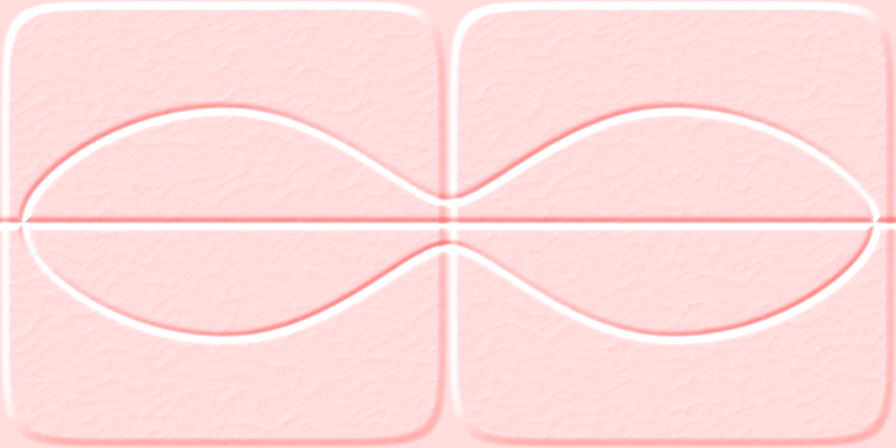
Write a Shadertoy shader that draws this pattern.

```glsl
// Two embossed pink plaster tiles, crossed by a seam and a double-lens groove.

const float PEAK = 0.255;         // half height of a lens
const float WAIST = 0.050;        // half height where the lenses join
const float GROOVE_WIDTH = 0.0092;
const float LIGHT_STEP = 0.002;   // sampling offset for the relief

vec2 hash2(vec2 p) {
    p = vec2(dot(p, vec2(127.1, 311.7)), dot(p, vec2(269.5, 183.3)));
    return fract(sin(p) * 43758.5);
}

// Squared distance to the nearest scattered point
float cellular(vec2 p) {
    vec2 cell = floor(p), local = fract(p);
    float nearest = 2.0;
    for (int j = -1; j <= 1; j++)
    for (int i = -1; i <= 1; i++) {
        vec2 offset = vec2(i, j);
        vec2 delta = offset + hash2(cell + offset) - local;
        nearest = min(nearest, dot(delta, delta));
    }
    return nearest;
}

// Fine, uneven plaster grain
float plaster(vec2 p) {
    vec2 warp = 0.012 * sin(p.yx * vec2(37.0, 43.0));
    vec2 q = p + warp;
    return 0.09 * cellular(q * vec2(30.0, 42.0))
         + 0.04 * cellular(q * vec2(70.0, 85.0) + 9.0);
}

// Squared half height of the lens outline, x measured from the waist
float lensProfile(float x) {
    float d = abs(x);
    float s = sin(3.14159 * d);
    float inner = mix(WAIST * WAIST, PEAK * PEAK, s * s);
    float t = (d - 0.5) / 0.45;
    float t2 = t * t;
    float outer = PEAK * PEAK * (1.0 - t2) * (1.0 - 0.38 * min(t2, 1.3));
    return d < 0.5 ? inner : outer;
}

// Approximate distance to the double-lens outline
float lensDistance(vec2 p) {
    float e = 0.001;
    float slope = (lensProfile(p.x + e) - lensProfile(p.x - e)) / (2.0 * e);
    float field = p.y * p.y - lensProfile(p.x);
    return field / max(length(vec2(slope, 2.0 * p.y)), 0.001);
}

// Signed distance to a softly squared tile
float tileDistance(vec2 p) {
    vec2 q = abs(fract(p) - 0.5);
    return pow(pow(q.x, 10.0) + pow(q.y, 10.0), 0.1) - 0.494;
}

float groove(float dist, float width) {
    float s = dist / width;
    return exp(-s * s);
}

// Surface relief: raised tiles, carved lines and grain
float height(vec2 p) {
    vec2 centered = p - vec2(1.002, 0.502);
    float tile = 1.0 - smoothstep(-0.018, 0.005, tileDistance(p));
    float lens = groove(lensDistance(centered), GROOVE_WIDTH);
    float seam = groove(centered.y, GROOVE_WIDTH);
    return 0.85 * tile - max(lens, seam) + tile * plaster(p);
}

void mainImage(out vec4 fragColor, in vec2 fragCoord) {
    vec2 p = fragCoord / iResolution.y;

    // Light from the upper left
    vec2 towardLight = LIGHT_STEP * normalize(vec2(-0.6, 0.85));
    float relief = height(p - towardLight) - height(p + towardLight);

    // Pale sheen along the carved outline
    float sheen = 0.12 * groove(lensDistance(p - vec2(1.002, 0.502)), 0.008);

    float tint = clamp(0.867 + relief + sheen, 0.53, 1.0);
    fragColor = vec4(1.0, tint, tint, 1.0);
}
```
